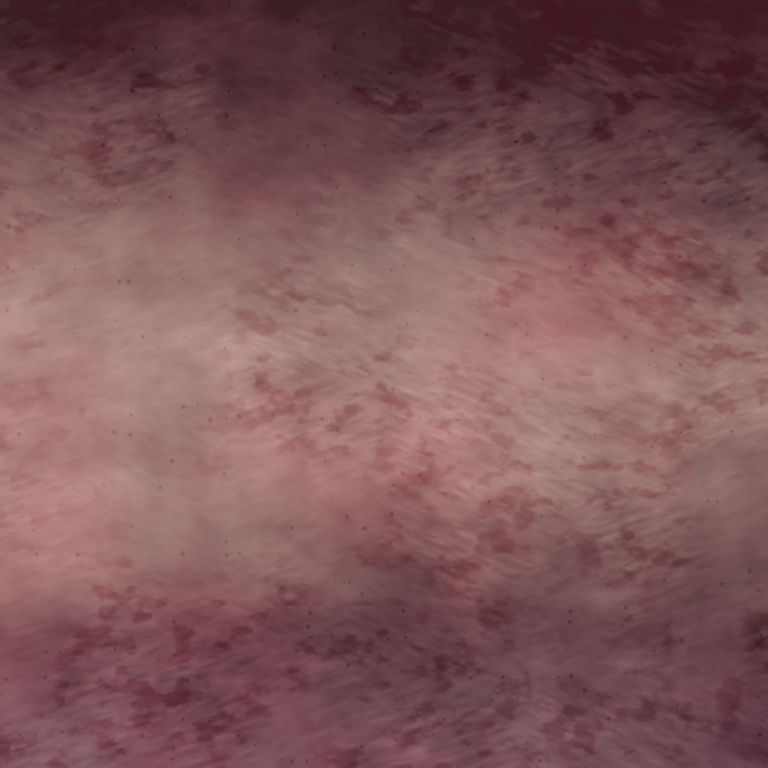
Give the GLSL for this texture, as a Shadertoy shader.

```glsl
// Worn, rose-brown plaster: a pale horizontal band fading to dark wine above
// and mauve below. Layered noise gives clouds and stains, stretched noise gives
// fine brushed fibres, and a cellular grid scatters small dark specks.

#define DARK_WINE   vec3(0.23, 0.115, 0.14)
#define ROSE_BROWN  vec3(0.475, 0.305, 0.318)
#define PALE_ROSE   vec3(0.69, 0.53, 0.51)
#define BAND_PEAK   0.90
#define CLOUDS      0.34
#define BLOTCHES    0.30
#define SMEARS      0.14
#define FIBRES      0.26
#define STAINS      0.17
#define SPECK_CELLS 56.0

float hash(vec2 p) {
    vec3 q = fract(vec3(p.xyx) * 0.1031);
    q += dot(q, q.yzx + 33.33);
    return fract((q.x + q.y) * q.z);
}

float valueNoise(vec2 p) {
    vec2 cell = floor(p), f = fract(p);
    f = f * f * (3.0 - 2.0 * f);
    float low = mix(hash(cell), hash(cell + vec2(1, 0)), f.x);
    float high = mix(hash(cell + vec2(0, 1)), hash(cell + vec2(1, 1)), f.x);
    return mix(low, high, f.y);
}

// Four octaves, roughly 0 to 1 with a mean of 0.5
float layeredNoise(vec2 p) {
    float sum = 0.0, weight = 0.533;
    for (int i = 0; i < 4; i++) {
        sum += weight * valueNoise(p);
        p = p * 2.03 + vec2(17.3, 9.1);
        weight *= 0.5;
    }
    return sum;
}

// Thin strokes along a given angle
float strokes(vec2 p, float angle) {
    vec2 along = vec2(cos(angle), sin(angle));
    vec2 q = vec2(dot(p, along), dot(p, vec2(-along.y, along.x))) + 3.0;
    return 0.6 * valueNoise(q * vec2(38.0, 150.0))
         + 0.4 * valueNoise(q * vec2(85.0, 260.0) + 41.0);
}

// Sparse round specks, one candidate per cell
float specks(vec2 p) {
    vec2 cell = floor(p * SPECK_CELLS);
    vec2 centre = 0.3 + 0.4 * vec2(hash(cell + 5.0), hash(cell + 71.0));
    float radius = mix(0.10, 0.26, hash(cell + 133.0));
    float dist = length(fract(p * SPECK_CELLS) - centre);
    return step(0.92, hash(cell)) * smoothstep(radius, radius * 0.3, dist);
}

// Broad vertical lightness, with the pale band narrowing to the right
float bandLight(vec2 p) {
    float wobble = 0.10 * (layeredNoise(p * vec2(2.2, 1.5) + 60.0) - 0.5);
    float top = p.y + 0.09 * (p.x - 0.5) + wobble;
    float bottom = p.y - 0.14 * (p.x - 0.5) + wobble;
    float light = BAND_PEAK * smoothstep(1.05, 0.5, top);
    light -= 0.42 * smoothstep(0.42, 0.12, bottom);
    float middle = exp(-16.0 * (p.y - 0.48) * (p.y - 0.48));
    light += 0.16 * middle * smoothstep(0.3, 0.0, p.x);
    return light - 0.14 * smoothstep(0.8, 1.0, p.x) * smoothstep(0.42, 0.2, p.y);
}

vec3 roseRamp(float light) {
    light = clamp(light, 0.0, 1.15);
    vec3 lower = mix(DARK_WINE, ROSE_BROWN, light * 2.0);
    vec3 upper = mix(ROSE_BROWN, PALE_ROSE, light * 2.0 - 1.0);
    return mix(lower, upper, step(0.5, light));
}

void mainImage(out vec4 fragColor, in vec2 fragCoord) {
    vec2 p = fragCoord / iResolution.xy;

    // Clouds, smaller blotches and faint vertical smears
    float light = bandLight(p);
    light += CLOUDS * (layeredNoise(p * vec2(3.0, 5.0) + 12.0) - 0.5);
    light += BLOTCHES * (layeredNoise(p * vec2(13.0, 22.0) + 31.0) - 0.5);
    light += SMEARS * (layeredNoise(p * vec2(20.0, 4.0) + 83.0) - 0.5);

    // Fibres in two directions, worn smooth in places
    float wear = smoothstep(0.35, 0.6, layeredNoise(p * vec2(5.0, 6.0) + 7.0));
    float turn = smoothstep(0.4, 0.6, valueNoise(p * 5.0 + 22.0));
    float fibre = mix(strokes(p, -0.38), strokes(p, 0.3), turn) - 0.5;
    light += FIBRES * fibre * mix(0.35, 1.0, wear);

    // Clustered reddish stains and specks
    float stain = smoothstep(0.48, 0.74, layeredNoise(p * vec2(38.0, 56.0) + 50.0));
    stain *= mix(0.2, 1.0, wear);
    light -= STAINS * stain + 0.16 * specks(p);

    // Warm stains, greyish patches and mauve toward the lower edge
    vec3 color = roseRamp(light);
    float grey = layeredNoise(p * vec2(4.0, 5.0) + 95.0) - 0.5;
    color += grey * vec3(-0.06, 0.06, 0.03);
    color += stain * vec3(0.02, -0.015, -0.012);
    color += smoothstep(0.3, 0.0, p.y) * vec3(-0.005, -0.012, 0.018);
    fragColor = vec4(clamp(color, 0.0, 1.0), 1.0);
}
```
